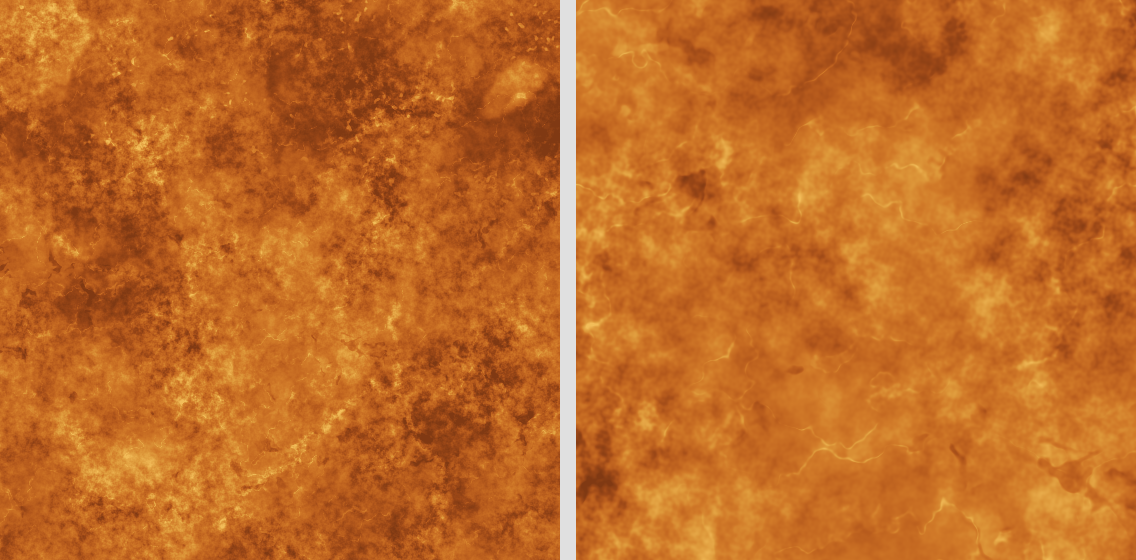
Left, the full canvas; right, a detail of the centre.
Reproduce this texture procedurally as a Shadertoy shader.

```glsl
// Draws a cloudy amber volcanic plain with bright fractures, coronae and speckles.

// Strength of each layer, in standard deviations of tone
const float BROAD = 0.38, MOTTLE = 0.45, GRAIN = 0.42;
const float VEIN = 1.0, FRACTURE = 1.25, CORONA = 1.6, SPECKLE = 2.3, PIT = 1.5;
const float TONE_SHIFT = -0.03;
const float NOISE_DEVIATION = 0.21;

// Colour ramp and the tone at which each colour is reached
const vec3 RAMP[7] = vec3[7](
    vec3(0.50, 0.225, 0.075), vec3(0.61, 0.28, 0.09), vec3(0.71, 0.35, 0.11),
    vec3(0.77, 0.41, 0.13), vec3(0.82, 0.48, 0.16), vec3(0.87, 0.60, 0.23),
    vec3(0.95, 0.74, 0.35));
const float RAMP_TONE[7] = float[7](-2.4, -1.31, -0.55, 0.2, 1.08, 2.05, 3.4);

// Soft regions: centre, radius, tone
const vec4 REGIONS[11] = vec4[11](
    vec4(0.50, 0.86, 0.15, -1.3), vec4(0.97, 0.82, 0.12, -1.7),
    vec4(0.84, 0.16, 0.19, -1.2), vec4(0.15, 0.60, 0.08, -0.8),
    vec4(0.82, 0.57, 0.08, -0.9), vec4(0.75, 0.80, 0.20, -0.6),
    vec4(0.50, 0.38, 0.25, 0.7), vec4(0.25, 0.14, 0.25, 0.6),
    vec4(0.30, 0.38, 0.07, -0.8), vec4(0.44, 0.02, 0.05, -2.0),
    vec4(0.02, 0.75, 0.05, -1.2));

// Fracture belts: both end points
const vec4 BELTS[8] = vec4[8](
    vec4(0.55, 0.65, 0.79, 0.91), vec4(0.70, 0.46, 0.71, 0.29),
    vec4(0.73, 0.26, 0.80, 0.07), vec4(0.39, 0.07, 0.66, 0.31),
    vec4(0.01, 0.83, 0.13, 0.69), vec4(0.25, 0.75, 0.28, 0.64),
    vec4(0.85, 0.49, 0.98, 0.66), vec4(0.08, 0.58, 0.26, 0.48));

// Ring structures: centre, radius, strength
const vec4 RINGS[4] = vec4[4](
    vec4(0.05, 0.93, 0.085, 1.0), vec4(0.14, 0.60, 0.045, 0.6),
    vec4(0.90, 0.23, 0.030, 0.7), vec4(0.71, 0.23, 0.012, 0.6));

// Bright oval dome
const vec2 DOME_CENTRE = vec2(0.915, 0.84), DOME_RADII = vec2(0.064, 0.036);

vec2 gradientAt(ivec2 cell) {
    uint h = uint(cell.x) * 1597334677u ^ uint(cell.y) * 3812015801u;
    h = (h ^ (h >> 16)) * 2246822519u;
    h = (h ^ (h >> 13)) * 3266489917u;
    h ^= h >> 16;
    float angle = float(h & 65535u) * (6.2831853 / 65536.0);
    return vec2(cos(angle), sin(angle));
}

float gradientNoise(vec2 p) {
    vec2 f = fract(p);
    ivec2 i = ivec2(floor(p)), e = ivec2(1, 0);
    vec2 u = f * f * f * (f * (f * 6.0 - 15.0) + 10.0);
    float a = dot(gradientAt(i), f);
    float b = dot(gradientAt(i + e.xy), f - vec2(1, 0));
    float c = dot(gradientAt(i + e.yx), f - vec2(0, 1));
    float d = dot(gradientAt(i + e.xx), f - vec2(1, 1));
    return mix(mix(a, b, u.x), mix(c, d, u.x), u.y);
}

// Fractal noise scaled to unit deviation
float fbm(vec2 p, int octaves, float gain) {
    float sum = 0.0, power = 0.0, amplitude = 1.0;
    for (int i = 0; i < octaves; i++) {
        sum += amplitude * gradientNoise(p);
        power += amplitude * amplitude;
        amplitude *= gain;
        p = mat2(1.6, 1.2, -1.2, 1.6) * p + 17.3;
    }
    return sum / (NOISE_DEVIATION * sqrt(power));
}

float bell(float x) { return exp(-x * x); }

float segmentDistance(vec2 p, vec2 a, vec2 b) {
    vec2 ab = b - a;
    return length(p - a - ab * clamp(dot(p - a, ab) / dot(ab, ab), 0.0, 1.0));
}

vec3 ramp(float tone) {
    vec3 colour = RAMP[0];
    for (int i = 1; i < 7; i++) {
        float t = (tone - RAMP_TONE[i - 1]) / (RAMP_TONE[i] - RAMP_TONE[i - 1]);
        colour = mix(colour, RAMP[i], clamp(t, 0.0, 1.0));
    }
    return colour;
}

void mainImage(out vec4 fragColor, in vec2 fragCoord) {
    vec2 uv = fragCoord / iResolution.y;

    // Ragged coordinates for everything that has an outline
    vec2 warp = vec2(fbm(uv * 9.0 + 3.0, 5, 0.6), fbm(uv * 9.0 + 41.0, 5, 0.6));
    vec2 p = uv + 0.009 * warp;

    // Clouds, mottling and grain; the grain swells and fades in patches
    float patches = fbm(uv * 5.0 + 71.0, 3, 0.5);
    float grain = fbm(uv * 42.0 + 9.0, 4, 0.75);
    float tone = TONE_SHIFT + BROAD * fbm(p * 3.0 + 5.0, 3, 0.5)
               + MOTTLE * fbm(p * 10.0 + 23.0, 4, 0.65)
               + GRAIN * grain * clamp(0.95 + 0.3 * patches, 0.4, 1.6);

    // Broad light and dark regions
    for (int i = 0; i < 11; i++) {
        vec4 r = REGIONS[i];
        tone += r.w * bell(length(uv + 0.022 * warp - r.xy) / r.z);
    }

    // Fine branching veins, stretched along the rising diagonal
    vec2 q = mat2(0.77, -0.64, 0.64, 0.77) * p * vec2(1.0, 1.25);
    float broken = clamp(0.7 + 0.35 * grain, 0.0, 1.4);
    float veins = bell(fbm(q * 7.0 + 13.0, 4, 0.5) / 0.11) * smoothstep(-0.3, 1.2, patches)
                + bell(fbm(q * 13.0 + 57.0, 3, 0.5) / 0.13) * smoothstep(0.2, -1.2, patches);
    tone += VEIN * veins * broken;

    // Long fracture belts
    float belt = 0.0;
    for (int i = 0; i < 8; i++)
        belt = max(belt, bell(segmentDistance(p, BELTS[i].xy, BELTS[i].zw) / 0.009));
    tone += FRACTURE * belt * broken;

    // Coronae, brighter on part of their rim
    for (int i = 0; i < 4; i++) {
        vec4 r = RINGS[i];
        vec2 d = p - r.xy;
        float rim = bell((length(d) - r.z) / (0.004 + 0.12 * r.z));
        float arc = 0.65 + 0.35 * sin(atan(d.y, d.x) + 2.0 + float(i));
        float inside = smoothstep(r.z, 0.7 * r.z, length(d)) * smoothstep(0.05, 0.08, r.z);
        tone += CORONA * r.w * (rim * arc + 0.5 * inside);
    }

    // Dome with a glinting core
    vec2 d = mat2(0.75, -0.66, 0.66, 0.75) * (uv + 0.004 * warp - DOME_CENTRE);
    tone += 1.9 * smoothstep(1.15, 0.75, length(d / DOME_RADII));
    tone += 2.2 * bell(length((d - vec2(-0.005, -0.018)) / vec2(0.018, 0.008)));

    // Bright flecks in the upper plains, dark pits in the lower ones
    float clusters = smoothstep(0.1, 1.2, fbm(uv * 7.0 + 91.0, 3, 0.6));
    float flecks = fbm(uv * 65.0 + 33.0, 2, 0.6);
    float upper = smoothstep(0.55, 0.75, uv.y);
    tone += SPECKLE * upper * clusters * smoothstep(1.1, 2.3, flecks);
    tone -= PIT * (1.0 - upper) * clusters * smoothstep(0.7, 2.0, fbm(p * 26.0 + 77.0, 3, 0.65));

    fragColor = vec4(ramp(tone), 1.0);
}
```
